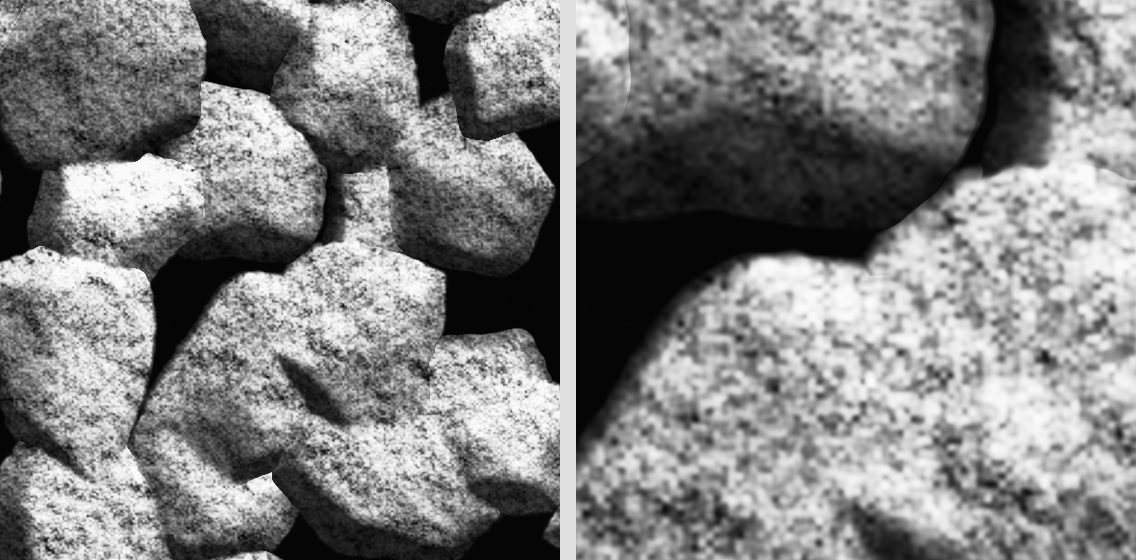
Left, the full canvas; right, a detail of the centre.
A WebGL 1 fragment shader for this texture:

```glsl
precision highp float;
uniform vec2 u_resolution;

const float TAU = 6.2831853;
const float STONES_ACROSS = 3.9;
const float JITTER = 0.68;          // spread of centres, in cells
const float RIM_FACETS = 7.0;
const float TOP_FACETS = 3.0;
const float ROUNDING = 15.0;        // higher gives sharper ridges
const float OVERHANG = 12.0;        // extra drop below the rim
const float EDGE_BLEND = 0.13;
const float FLOOR_LEVEL = -0.15;
const float FLOOR_TONE = 0.08;
const float STACK_HEIGHT = 0.75;
const vec3 LIGHT = vec3(0.29, 0.70, 0.65);
const float AMBIENT = 0.14;
const float GAIN = 1.13;
const float SHADOW = 0.8;
const float FINE_STEP = 0.0035;
const float FINE_BUMP = 4.2;
const float COARSE_STEP = 0.013;
const float COARSE_BUMP = 1.5;
const float GRAIN = 1.1;

float hash(vec2 p) {
  return fract(sin(dot(p, vec2(127.1, 311.7))) * 43758.5453);
}

float noise(vec2 p) {
  vec2 i = floor(p), f = fract(p);
  f = f * f * (3.0 - 2.0 * f);
  return mix(mix(hash(i), hash(i + vec2(1.0, 0.0)), f.x),
             mix(hash(i + vec2(0.0, 1.0)), hash(i + 1.0), f.x), f.y);
}

float relief(vec2 p) {
  float sum = 0.0, amp = 0.5;
  p *= 13.0;
  for (int i = 0; i < 5; i++) {
    sum += amp * noise(p);
    p = mat2(1.62, 1.22, -1.22, 1.62) * p + 7.3;
    amp *= 0.6;
  }
  return sum;
}

// Soft minimum of facet planes: height in x, slope in yz
vec3 stone(vec2 p, vec2 id) {
  float axis = TAU * hash(id + 3.1);
  float stretch = mix(0.82, 1.25, hash(id + 5.7));
  float radius = mix(0.44, 0.72, hash(id + 9.2));
  float total = 0.0;
  vec2 slopeSum = vec2(0.0);
  for (float i = 0.0; i < RIM_FACETS + TOP_FACETS; i++) {
    vec2 key = id + vec2(i * 1.37, i * 2.91);
    bool rim = i < RIM_FACETS;
    float count = rim ? RIM_FACETS : TOP_FACETS;
    float a = TAU * (i + 0.75 * hash(key + 0.4)) / count;
    float r = hash(key + 11.3);
    float steep = rim ? mix(1.6, 3.2, r) : mix(0.15, 0.9, r);
    float reach = radius * mix(0.86, 1.12, hash(key + 17.9))
                * length(vec2(stretch * cos(a), sin(a) / stretch));
    float top = rim ? steep * reach : mix(0.38, 0.6, hash(key + 23.5));
    vec2 dir = vec2(cos(a + axis), sin(a + axis));
    float w = exp(-ROUNDING * (top - steep * dot(dir, p)));
    total += w;
    slopeSum -= w * steep * dir;
  }
  return vec3(-log(total) / ROUNDING, slopeSum / total);
}

// Topmost surface: level, slope and tone
vec4 pile(vec2 p) {
  vec2 cell = floor(p);
  vec4 surface = vec4(FLOOR_LEVEL, 0.0, 0.0, FLOOR_TONE);
  for (int y = -1; y <= 1; y++) {
    for (int x = -1; x <= 1; x++) {
      vec2 id = cell + vec2(float(x), float(y));
      vec2 centre = id + 0.5 + JITTER * (vec2(hash(id + 31.0), hash(id + 47.0)) - 0.5);
      vec2 q = p - centre;
      if (dot(q, q) > 1.2) continue;
      vec3 s = stone(q, id);
      float level = STACK_HEIGHT * hash(id + 61.0) + s.x + OVERHANG * min(s.x, 0.0);
      float tone = mix(0.68, 1.12, hash(id + 73.0));
      float cover = smoothstep(-EDGE_BLEND, EDGE_BLEND, level - surface.x);
      surface = vec4(max(level, surface.x), mix(surface.yzw, vec3(s.yz, tone), cover));
    }
  }
  return surface;
}

void main() {
  vec2 uv = gl_FragCoord.xy / u_resolution.y;

  // Slightly rough outlines
  vec2 p = uv * STONES_ACROSS + 20.0;
  p += 0.09 * (vec2(noise(p * 3.0), noise(p * 3.0 + 40.0)) - 0.5);
  p += 0.022 * (vec2(noise(p * 17.0), noise(p * 17.0 + 80.0)) - 0.5);
  vec4 surface = pile(p);

  // Shadows cast by higher stones
  vec2 toLight = normalize(LIGHT.xy);
  float shadow = 0.0;
  for (float i = 1.0; i <= 3.0; i++) {
    float travel = 0.07 * i;
    float rise = pile(p + toLight * travel).x - surface.x - 1.1 * travel;
    shadow = max(shadow, smoothstep(0.0, 0.5, rise));
  }

  // Facet light, dimmed deep between stones
  vec3 normal = normalize(vec3(-surface.yz, 1.0));
  float diffuse = max(dot(normal, normalize(LIGHT)), 0.0);
  float depth = mix(0.22, 1.0, smoothstep(-0.1, 0.62, surface.x));
  float light = (AMBIENT + diffuse * (1.0 - SHADOW * shadow)) * depth * surface.w * GAIN;

  // Chipped relief and crystal grain
  float here = relief(uv);
  float chips = FINE_BUMP * (here - relief(uv + toLight * FINE_STEP))
              + COARSE_BUMP * (here - relief(uv + toLight * COARSE_STEP));
  float grain = 0.65 * noise(uv * 230.0) + 0.35 * noise(uv * 110.0 + 9.0) - 0.5;
  light *= max(1.0 + chips + GRAIN * grain, 0.12);

  // Soft shoulder keeps texture in the highlights
  float excess = max(light - 0.7, 0.0);
  light = min(light, 0.7) + 0.3 * (1.0 - exp(-excess / 0.3));
  gl_FragColor = vec4(vec3(clamp(light, 0.02, 0.98)), 1.0);
}
```
